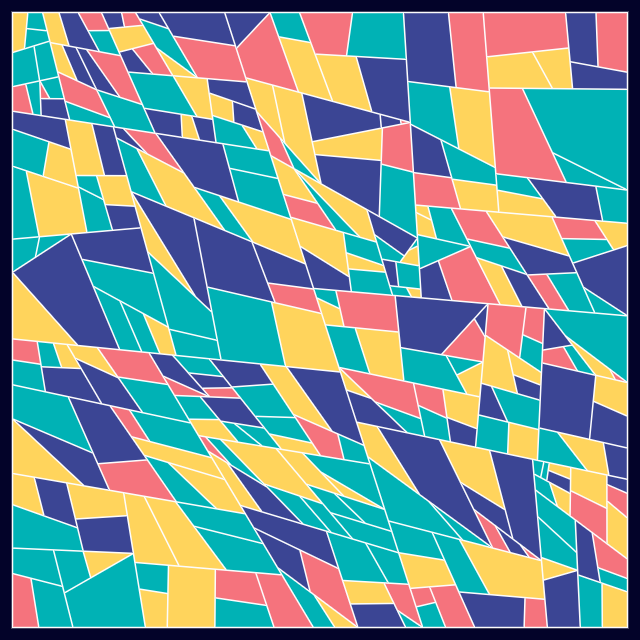
A WebGL 2 fragment shader for this background:

```glsl
#version 300 es
precision highp float;

uniform vec2 u_resolution;
out vec4 fragColor;

float hash(float cell, float salt) {
    return fract(sin(dot(vec2(cell, salt), vec2(12.9898, 78.233))) * 43758.5453);
}

vec3 cellColor(float cell) {
    vec3 teal = vec3(0.00, 0.70, 0.71);
    vec3 yellow = vec3(1.00, 0.83, 0.36);
    vec3 blue = vec3(0.23, 0.27, 0.58);
    vec3 coral = vec3(0.96, 0.45, 0.49);

    // the four cells of one family get four different colours
    float family = floor(cell / 4.0);
    float pick = mod(cell + floor(hash(family, 7.0) * 4.0), 4.0);
    if (pick < 0.5) return teal;
    if (pick < 1.5) return yellow;
    if (pick < 2.5) return hash(cell, 9.0) < 0.1 ? yellow : blue;
    return hash(cell, 8.0) < 0.37 ? teal : coral;
}

void main() {
    float side = min(u_resolution.x, u_resolution.y);
    vec2 uv = (gl_FragCoord.xy - 0.5 * u_resolution) / side + 0.5;

    // framed square, signed distance to its border
    float margin = 0.0195;
    vec2 box = abs(uv - 0.5) - (0.5 - margin);
    float border = max(box.x, box.y);

    // corners of the current cell, counter-clockwise from the lower left
    vec2 a = vec2(margin);
    vec2 b = vec2(1.0 - margin, margin);
    vec2 c = vec2(1.0 - margin);
    vec2 d = vec2(margin, 1.0 - margin);

    float cell = 1.0;
    float lineDist = abs(border);

    // cut the cell in two and keep the half that holds this point
    for (int level = 0; level < 9; level++) {
        // only some cells are cut a last time
        if (level == 8 && hash(cell, 10.0) > 0.2) break;

        float width = length(b - a) + length(c - d);
        float height = length(d - a) + length(c - b);
        bool upright = width > height * mix(0.8, 1.3, hash(cell, 1.0));

        // cut positions on two opposite edges, leaning down to the right
        float middle = mix(0.34, 0.66, hash(cell, 2.0));
        vec2 spread = vec2(hash(cell, 3.0), hash(cell, 4.0)) - 0.5;
        vec2 cut = clamp(middle + 0.34 * spread + vec2(0.03, -0.03), 0.17, 0.83);

        // small cells are sometimes cut from a corner into a triangle
        if (level > 5 && hash(cell, 5.0) < 0.08) cut.y = step(0.5, hash(cell, 6.0));

        // the first cut is a long steep diagonal
        if (level == 0) {
            upright = true;
            cut = vec2(0.667, 0.345);
        }

        vec2 p = mix(a, upright ? b : d, cut.x);
        vec2 q = mix(upright ? d : b, c, cut.y);
        vec2 along = (q - p) / max(length(q - p), 1e-5);
        float offset = dot(uv - p, vec2(along.y, -along.x));
        lineDist = min(lineDist, abs(offset));

        bool positive = offset > 0.0;
        if (upright) {
            if (positive) { a = p; d = q; }
            else { b = p; c = q; }
        } else {
            if (positive) { d = p; c = q; }
            else { a = p; b = q; }
        }
        cell = 2.0 * cell + (positive ? 1.0 : 0.0);
    }

    // dark frame outside, coloured cells inside, white seams on top
    bool outside = border > 0.0;
    vec3 color = outside ? vec3(0.01, 0.01, 0.16) : cellColor(cell);
    float seam = outside ? border : lineDist;
    float cover = clamp((0.00118 - seam) * side + 0.5, 0.0, 1.0);
    fragColor = vec4(mix(color, vec3(0.99), cover), 1.0);
}
```
